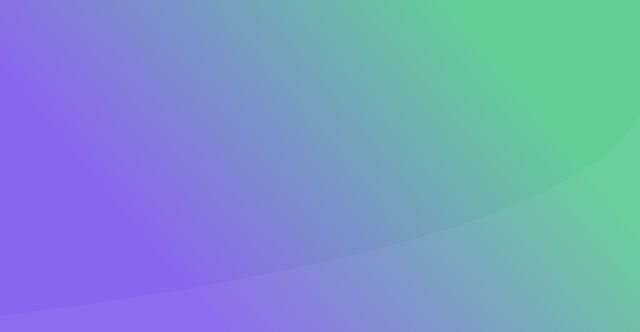
Give the GLSL for this background, as a WebGL 2 fragment shader.

```glsl
#version 300 es
precision highp float;
// A diagonal violet to green gradient with a pale veil below a sweeping curve.

uniform vec2 u_resolution;
out vec4 fragColor;

const vec3 VIOLET = vec3(0.543, 0.397, 0.933);
const vec3 GREEN = vec3(0.388, 0.805, 0.596);
const vec3 WHITE = vec3(1.0);

// Linear blend of two colours between two positions along a slanted axis.
vec3 slantedGradient(vec2 p, vec2 axis, float start, float end, vec3 a, vec3 b) {
  float t = clamp((dot(p, axis) - start) / (end - start), 0.0, 1.0);
  return mix(a, b, t);
}

// Height of a tilted parabolic arc that steepens towards its tip.
float arcHeight(float x, float tip, float bend, float tilt) {
  return 1.0 - tilt * x - bend * sqrt(max(tip - x, 0.0));
}

// Coverage of the area below a curve, smoothed over about one pixel.
float coverBelow(float y, float curve) {
  float gap = curve - y;
  return clamp(0.5 + gap / max(fwidth(gap), 1e-5), 0.0, 1.0);
}

void main() {
  // Both axes are in units of the canvas height.
  vec2 p = gl_FragCoord.xy / u_resolution.y;

  // Base gradient, violet at lower left and green at upper right.
  vec3 color = slantedGradient(p, vec2(1.2, 1.0), 0.79, 2.62, VIOLET, GREEN);

  // Pale veil under the arc.
  float arc = arcHeight(p.x, 1.957, 0.68, 0.118);
  color = mix(color, WHITE, 0.04 * coverBelow(p.y, arc));

  fragColor = vec4(color, 1.0);
}
```
